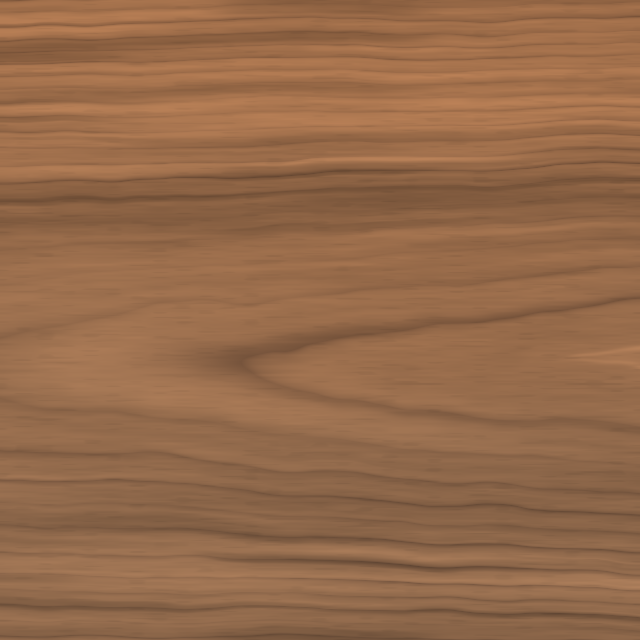
Give the GLSL for this texture, as a WebGL 2 fragment shader.

```glsl
#version 300 es
precision highp float;
// Flat-sawn walnut board: growth rings are contours of a stretched arch
// that opens to the right. Rings have one sharp and one soft flank, and
// stretched noise adds broad tonal bands, fine fibres and short pores.
uniform vec2 u_resolution;
out vec4 fragColor;

float hash(vec2 p) {
    uvec2 q = uvec2(ivec2(floor(p)) + 4096);
    uint h = q.x * 1597334677u ^ q.y * 3812015801u;
    h = (h ^ (h >> 15)) * 2246822519u;
    h = (h ^ (h >> 13)) * 3266489917u;
    return float((h ^ (h >> 16)) & 65535u) / 65535.0;
}

float noise(vec2 p) {
    vec2 i = floor(p), f = fract(p);
    f = f * f * f * (f * (f * 6.0 - 15.0) + 10.0);
    return mix(mix(hash(i), hash(i + vec2(1, 0)), f.x),
               mix(hash(i + vec2(0, 1)), hash(i + vec2(1, 1)), f.x), f.y);
}

float fbm(vec2 p) {
    float sum = 0.0, amp = 0.533;
    for (int i = 0; i < 4; i++) {
        sum += amp * noise(p);
        p = p * vec2(1.9, 2.1) + 17.3;
        amp *= 0.5;
    }
    return sum;
}

float bump(float x, float width) {
    return exp(-x * x / (width * width));
}

// Distance above the heart line, with waviness strongest near the heart
float heartOffset(vec2 p) {
    float d = p.y - 0.43;
    float sway = 0.014 + 0.048 * exp(-abs(d) * 6.0);
    return d + sway * (fbm(p * vec2(4.2, 4.0) + 5.0) - 0.5)
             + 0.005 * (noise(p * vec2(13.0, 18.0)) - 0.5);
}

// Growth level: nested arches that flatten away from the heart
float growthLevel(float d, float x) {
    return sqrt(d * d + 0.0019) - 0.15 * (x - 0.38) * exp(-abs(d) * 5.0);
}

float ringStrength(float ring, float side) {
    return 0.3 + 0.7 * hash(vec2(ring, 31.0 + side));
}

// Darkness of the ring edges, fading slowly outward and fast inward
float ringEdges(float level, vec2 p) {
    float jitter = noise(vec2(level * 12.0, p.y * 2.0 + 3.0)) - 0.5;
    float phase = 0.56 + 8.0 * level + 45.0 * level * level
                + 0.9 * jitter * smoothstep(0.05, 0.3, level);
    float ring = floor(phase), f = phase - ring;
    float side = smoothstep(0.40, 0.46, p.y);
    float inner = mix(ringStrength(ring, 0.0), ringStrength(ring, 1.0), side);
    float outer = mix(ringStrength(ring + 1.0, 0.0), ringStrength(ring + 1.0, 1.0), side);
    float edge = inner * exp(-5.5 * f) + outer * exp(-16.0 * (1.0 - f));
    return edge * (0.45 + 0.9 * noise(p * vec2(3.0, 11.0) + 40.0));
}

void main() {
    vec2 p = gl_FragCoord.xy / u_resolution;
    float d = heartOffset(p);
    float level = growthLevel(d, p.x);
    float outside = smoothstep(0.08, 0.3, abs(d));

    // Warm at the top, greyer toward the bottom
    float warmth = smoothstep(0.1, 0.95, p.y + 0.25 * (noise(p * vec2(1.5, 7.0)) - 0.5));
    vec3 color = mix(vec3(0.588, 0.430, 0.309), vec3(0.627, 0.432, 0.290), warmth);

    // Heavy and light growth periods
    float drift = d + 0.05 * (fbm(p * vec2(1.5, 6.0) + 33.0) - 0.5) - 0.02 * p.x;
    float tone = 1.0 - 0.10 * bump(drift - 0.25, 0.075) - 0.10 * bump(drift + 0.24, 0.06)
               + 0.06 * bump(drift - 0.41, 0.05) + 0.05 * bump(drift - 0.10, 0.04)
               + 0.06 * bump(drift + 0.36, 0.03);

    // Broad bands and narrow stripes that follow the rings
    float bands = fbm(vec2(p.x * 0.9 + p.y * 2.0, level * 16.0) + 60.0) - 0.5;
    float stripes = fbm(vec2(p.x * 1.3 + p.y * 3.0, level * 62.0) + 90.0) - 0.5;
    tone += 0.30 * bands + mix(0.05, 0.22, outside) * stripes;

    // Fibres and short pores
    tone += 0.035 * (noise(p * vec2(7.0, 150.0)) - 0.5);
    tone += 0.045 * (noise(p * vec2(24.0, 290.0) + 7.0) - 0.5);
    tone -= 0.04 * smoothstep(0.72, 0.95, noise(p * vec2(28.0, 270.0) + 21.0));
    color *= tone;

    // Dark ring edges and thin dark streaks
    float edges = ringEdges(level, p);
    color *= 1.0 - edges * vec3(0.25, 0.255, 0.24);
    float dark = smoothstep(0.7, 0.95, noise(vec2(p.x * 2.0, level * 64.0 + p.y * 11.0) + 150.0));
    color *= 1.0 - 0.12 * dark * outside;

    // Pale streaks along the grain and a pale sliver at the heart
    float pale = smoothstep(0.66, 0.9, noise(vec2(p.x * 1.7, level * 48.0 + p.y * 9.0) + 120.0));
    color *= 1.0 + 0.07 * pale * outside;
    float gap = abs(d) - 0.1 * (p.x - 0.86);
    color *= 1.0 + 0.11 * bump(gap, 0.004) * smoothstep(0.85, 0.94, p.x);

    fragColor = vec4(clamp(color, 0.0, 1.0), 1.0);
}
```
